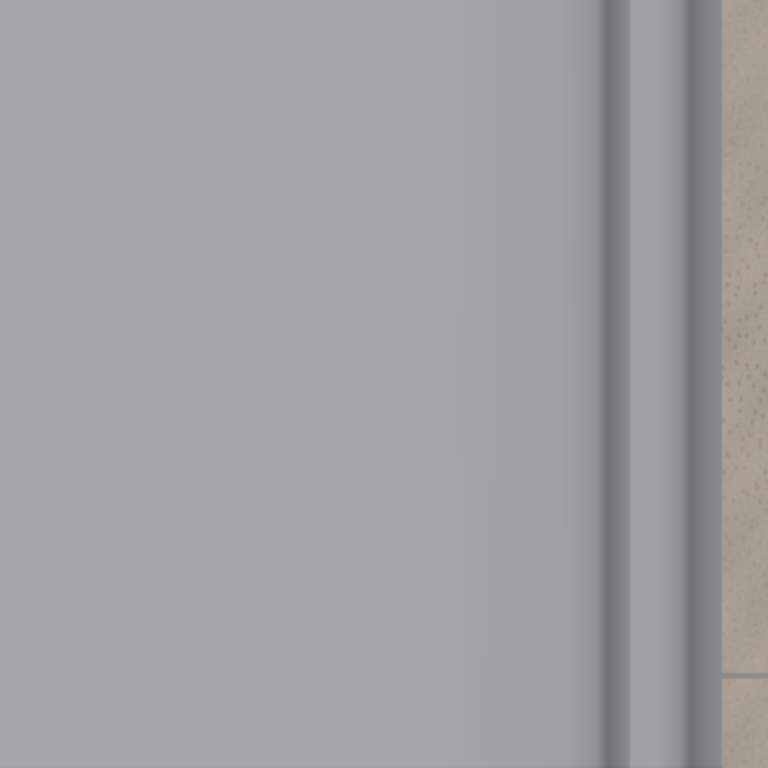
A WebGL 1 fragment shader for this texture:

```glsl
precision highp float;

uniform vec2 u_resolution;

const vec3 PAINT = vec3(0.645, 0.660, 0.675);
const vec3 STONE = vec3(0.660, 0.615, 0.575);
const vec3 STAIN = vec3(0.555, 0.475, 0.405);
const vec3 JOINT = vec3(0.555, 0.540, 0.525);
const float GROOVE_A = 0.795;    // darkest line of the first groove
const float LIP_A = 0.820;       // crisp edge where the raised bead begins
const float GROOVE_B = 0.901;    // darkest line of the second groove
const float STONE_EDGE = 0.940;
const float JOINT_Y = 0.120;
const float JOINT_HALF = 0.0035;
const float SOFT = 0.0016;

vec2 hash2(vec2 p) {
  vec2 q = vec2(dot(p, vec2(127.1, 311.7)), dot(p, vec2(269.5, 183.3)));
  return fract(sin(q) * 43758.55);
}

// Cellular noise: distance to the nearest scattered point.
float cells(vec2 p) {
  vec2 base = floor(p);
  float nearest = 2.0;
  for (int j = -1; j <= 1; j++) {
    for (int i = -1; i <= 1; i++) {
      vec2 cell = base + vec2(float(i), float(j));
      nearest = min(nearest, length(cell + hash2(cell) - p));
    }
  }
  return nearest;
}

float edge(float at, float x) {
  float w = max(SOFT, 0.75 / u_resolution.x);
  return smoothstep(at - w, at + w, x);
}

// Linear ramp from a to b while x runs from x0 to x1.
float ramp(float x, float x0, float x1, float a, float b) {
  return mix(a, b, clamp((x - x0) / (x1 - x0), 0.0, 1.0));
}

// Brightness of the moulding across its width.
float mouldingShade(float x) {
  float panel = 1.0 - 0.035 * smoothstep(0.50, 0.73, x)
    - 0.085 * smoothstep(0.725, 0.785, x)
    - 0.200 * smoothstep(0.772, GROOVE_A, x);
  float slopeA = ramp(x, GROOVE_A, LIP_A, 0.695, 0.835);
  float bead = ramp(x, LIP_A, 0.845, 0.950, 0.968)
    - 0.110 * smoothstep(0.850, 0.893, x)
    - 0.180 * smoothstep(0.883, GROOVE_B, x);
  float slopeB = ramp(x, GROOVE_B, 0.918, 0.685, 0.765)
    + ramp(x, 0.918, STONE_EDGE, 0.0, 0.065);
  float shade = mix(panel, slopeA, smoothstep(GROOVE_A - 0.003, GROOVE_A + 0.003, x));
  shade = mix(shade, bead, edge(LIP_A, x));
  return mix(shade, slopeB, smoothstep(GROOVE_B - 0.003, GROOVE_B + 0.003, x));
}

// Faint wavering steps in the paint, leaning left towards the bottom.
float paintSteps(vec2 p) {
  float steps = 0.0;
  for (int i = 0; i < 5; i++) {
    float k = float(i);
    float at = 0.565 + 0.042 * k - 0.025 * (1.0 - p.y)
      + 0.004 * sin(p.y * (6.0 + k) + k * 2.1);
    steps += smoothstep(at - 0.003, at + 0.003, p.x)
      - smoothstep(at, at + 0.045, p.x);
  }
  return steps * 0.005;
}

vec3 stoneColor(vec2 p) {
  float clouds = sin(p.y * 23.0 + p.x * 31.0) + sin(p.y * 47.0 - p.x * 70.0 + 1.3);
  float grain = cells(p * 150.0) - 0.45;
  vec3 color = STONE * (1.0 + 0.012 * clouds + 0.035 * grain);
  // Rusty specks, denser around the middle height.
  float speck = 1.0 - smoothstep(0.05, 0.30, cells(p * vec2(65.0, 50.0)));
  float band = exp(-pow((p.y - 0.52) / 0.20, 2.0));
  color = mix(color, STAIN, speck * (0.10 + 0.30 * band));
  float w = max(0.0025, 0.75 / u_resolution.y);
  float joint = 1.0 - smoothstep(JOINT_HALF - w, JOINT_HALF + w, abs(p.y - JOINT_Y));
  return mix(color, JOINT, joint);
}

void main() {
  vec2 p = gl_FragCoord.xy / u_resolution;
  float shade = mouldingShade(p.x) - paintSteps(p);
  shade -= 0.03 * (1.0 - smoothstep(0.0, 0.006, p.y));
  vec3 paint = PAINT * shade;
  vec3 color = mix(paint, stoneColor(p), edge(STONE_EDGE, p.x));
  gl_FragColor = vec4(color, 1.0);
}
```
